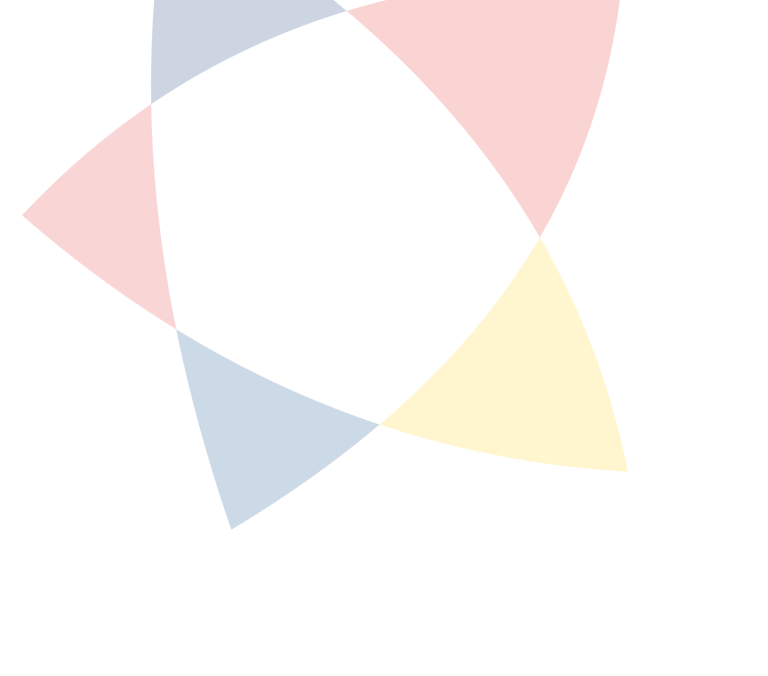
Reproduce this background procedurally as a Shadertoy shader.

```glsl
// Pale five-pointed star of overlapping curved arcs, with tinted tips on white.

#define PAPER      vec3(1.0)
#define BLUE       vec3(0.800, 0.855, 0.906)
#define YELLOW     vec3(1.000, 0.965, 0.812)
#define ROSE       vec3(0.980, 0.827, 0.827)
#define LAVENDER   vec3(0.804, 0.835, 0.890)
#define PINK       vec3(0.980, 0.835, 0.841)
#define EDGE_WIDTH 1.2

const int ARCS = 5;

// Signed distance to a bowed line from a to b; positive beyond the bulge,
// which lies to the right of the direction of travel.
float bowedLine(vec2 p, vec2 a, vec2 b, float bulge, float skew) {
    vec2 chord = b - a;
    float len = length(chord);
    vec2 along = chord / len;
    vec2 outward = vec2(along.y, -along.x);
    float u = dot(p - a, along) / len;
    float v = dot(p - a, outward) / len;
    float bow = u * (1.0 - u) * (bulge + skew * (u - 0.5));
    float slope = (1.0 - 2.0 * u) * bulge;
    return (v - bow) * len / sqrt(1.0 + slope * slope);
}

void mainImage(out vec4 fragColor, in vec2 fragCoord) {
    vec2 p = fragCoord / iResolution.y;
    float edge = EDGE_WIDTH / iResolution.y;

    // Star tips, and where the arcs leave through the top
    vec2 leftTip   = vec2(0.0326, 0.6815);
    vec2 bottomTip = vec2(0.3422, 0.2163);
    vec2 rightTip  = vec2(0.9289, 0.3022);

    // Arcs in counterclockwise order
    float arc[ARCS] = float[ARCS](
        bowedLine(p, leftTip, rightTip, 0.342, 0.029),
        bowedLine(p, bottomTip, vec2(0.9170, 1.0), 0.481, 0.129),
        bowedLine(p, rightTip, vec2(0.4933, 1.0), 0.358, -0.035),
        bowedLine(p, vec2(0.5719, 1.0), leftTip, 0.297, -0.006),
        bowedLine(p, vec2(0.2281, 1.0), bottomTip, 0.206, -0.035));
    vec3 tint[ARCS] = vec3[ARCS](BLUE, YELLOW, ROSE, LAVENDER, PINK);

    // A tip lies outside one arc and inside all the others
    vec3 color = PAPER;
    for (int i = 0; i < ARCS; i++) {
        float coverage = 1.0;
        for (int j = 0; j < ARCS; j++) {
            float side = (i == j) ? arc[j] : -arc[j];
            coverage *= clamp(0.5 + side / edge, 0.0, 1.0);
        }
        color += coverage * (tint[i] - PAPER);
    }
    fragColor = vec4(color, 1.0);
}
```
